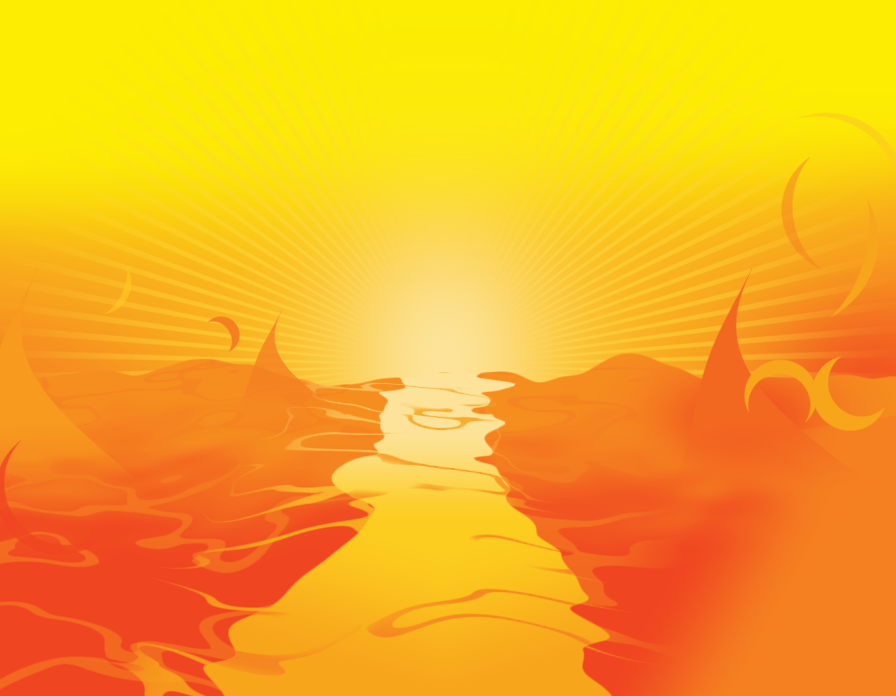
This background is drawn by a Shadertoy shader. Its source:

```glsl
// Blazing sunset: radiating sky over a stylised sea of fire with a golden light path.
#define ASPECT 1.2864
#define SUN vec2(0.638, 0.475)
#define HORIZON 0.452
#define RAY_COUNT 116.0
#define RAY_GAIN 0.55
#define WAVE_ROWS 6.5
#define PATH_RAGGED 0.34
#define TAU 6.2831853

const vec3 YELLOW = vec3(0.99, 0.93, 0.01);
const vec3 GOLD   = vec3(0.99, 0.80, 0.12);
const vec3 AMBER  = vec3(0.97, 0.65, 0.11);
const vec3 ORANGE = vec3(0.96, 0.50, 0.13);
const vec3 RED    = vec3(0.94, 0.27, 0.13);
const vec3 CREAM  = vec3(0.99, 0.89, 0.60);

float hash(vec2 p) {
    vec3 q = fract(p.xyx * 0.1031);
    q += dot(q, q.yzx + 33.33);
    return fract((q.x + q.y) * q.z);
}

float noise(vec2 p) {
    vec2 i = floor(p), f = fract(p);
    f = f * f * (3.0 - 2.0 * f);
    return mix(mix(hash(i), hash(i + vec2(1, 0)), f.x),
               mix(hash(i + vec2(0, 1)), hash(i + vec2(1, 1)), f.x), f.y);
}

float fbm(vec2 p) {
    return 0.65 * noise(p) + 0.35 * noise(p * 2.1 + 7.3);
}

// Soft elliptical spot, one at its centre
float spot(vec2 p, vec2 centre, vec2 size) {
    vec2 q = (p - centre) / size;
    return exp(-dot(q, q));
}

// Antialiased coverage of the region where d is negative
float fill(float d) {
    float w = max(fwidth(d), 1e-4);
    return 1.0 - smoothstep(-w, w, d);
}

// Flame tongue that widens below its tip and melts away at the base
float tongue(vec2 p, vec2 tip, float height, float width) {
    float t = clamp((tip.y - p.y) / height, 0.0, 1.0);
    float lean = 0.12 * height * sin(t * 4.0);
    float edge = abs(p.x - tip.x + lean) - width * pow(t, 2.0);
    float px = 1.0 / iResolution.y;
    return (1.0 - smoothstep(-px, px, edge)) * step(p.y, tip.y) * (1.0 - smoothstep(0.65, 1.0, t));
}

// Arc stroke, tapered at both ends
float curl(vec2 p, vec2 centre, float radius, float start, float span, float width) {
    vec2 q = p - centre;
    float t = mod(atan(q.y, q.x) - start, TAU) / span;
    float d = abs(length(q) - radius) - width * sin(0.5 * TAU * min(t, 1.0));
    float px = 1.0 / iResolution.y;
    return (1.0 - smoothstep(-px, px, d)) * step(t, 1.0);
}

vec3 sky(vec2 p) {
    float side = min(abs(p.x - SUN.x) / 0.64, 1.0);
    float heat = smoothstep(0.0, 1.0, (0.85 + 0.05 * p.x - p.y) / 0.46) * mix(0.55, 1.0, side);
    vec3 col = mix(YELLOW, AMBER, smoothstep(0.0, 0.6, heat));
    col = mix(col, ORANGE, smoothstep(0.5, 1.0, heat));
    col = mix(col, RED, 0.85 * spot(p, vec2(1.24, 0.45), vec2(0.13, 0.10)));
    col = mix(col, GOLD, 0.8 * spot(p, SUN, vec2(0.38, 0.25)));
    // Rays
    vec2 q = p - SUN;
    float r = length(q) + 1e-4;
    float cell = abs(fract(atan(q.y, q.x) * RAY_COUNT / TAU) - 0.5);
    float aa = RAY_COUNT / (TAU * r * iResolution.y);
    float ray = 1.0 - smoothstep(0.16 - aa, 0.16 + aa, cell);
    ray *= smoothstep(0.09, 0.2, r) * (1.0 - smoothstep(0.3, 0.7, r)) * smoothstep(0.1, 0.75, abs(q.x) / r);
    col = mix(col, vec3(0.99, 0.84, 0.22), RAY_GAIN * ray);
    // Sun haze
    return mix(col, CREAM, spot(p, SUN + vec2(0.0, 0.01), vec2(0.16, 0.21)));
}

float crest(float x) {
    float hills = 0.045 * exp(-pow((x - 0.90) / 0.07, 2.0)) + 0.025 * exp(-pow((x - 0.31) / 0.09, 2.0));
    return HORIZON + hills + 0.035 * (fbm(vec2(x * 14.0, 2.0)) - 0.5);
}

vec3 sea(vec2 p) {
    float depth = max(HORIZON + 0.04 - p.y, 0.0);
    // Wave space: rows grow wider towards the viewer
    float row = log(depth + 0.1) * WAVE_ROWS + 0.45 * sin(p.x * 10.0 + p.y * 9.0);
    vec2 wave = vec2((p.x - SUN.x) * mix(10.0, 4.5, smoothstep(0.0, 0.4, depth)), row);
    float swell = fbm(wave), ripple = fbm(wave * vec2(0.8, 1.3) + 19.0);
    // Body colour
    float red = smoothstep(0.0, 1.0, (0.42 - p.y) / 0.26 + 0.5 * (swell - 0.5));
    vec3 col = mix(mix(ORANGE, AMBER, 0.35), RED, red);
    col = mix(col, ORANGE, 0.6 * fill(abs(swell - 0.56) - 0.035) * (1.0 - smoothstep(0.85, 1.0, p.x)));
    col = mix(col, RED, 0.9 * spot(p, vec2(1.07, 0.40), vec2(0.12, 0.07)));
    // Smooth slope in the lower right
    float slope = smoothstep(0.86, 1.06, p.x - 0.55 * p.y);
    col = mix(col, ORANGE, slope * fill(p.y - 0.375 - 0.15 * (p.x - 1.1)));
    // Light path and its loose ribbons
    float halfWidth = 0.05 + 0.55 * depth * smoothstep(-0.1, 0.4, depth);
    float edge = abs(p.x - SUN.x + 0.06 * depth) - halfWidth;
    vec3 light = mix(CREAM, GOLD, smoothstep(0.10, 0.25, depth));
    light = mix(light, AMBER, smoothstep(0.28, 0.50, depth + 0.3 * abs(p.x - SUN.x)));
    float near = 1.0 - smoothstep(0.05, 0.22, edge + 0.15 * step(SUN.x, p.x));
    col = mix(col, mix(light, AMBER, 0.5), 0.85 * near * fill(abs(ripple - 0.5) - 0.03 * near));
    float path = fill(edge + PATH_RAGGED * (swell - 0.5) * (0.3 + depth));
    col = mix(col, light, path);
    float dark = fill(abs(ripple - 0.44) - 0.028) * smoothstep(0.35, 0.55, swell);
    return mix(col, mix(AMBER, ORANGE, smoothstep(0.05, 0.3, depth)), 0.85 * path * dark);
}

void mainImage(out vec4 fragColor, in vec2 fragCoord) {
    vec2 p = fragCoord / iResolution.xy * vec2(ASPECT, 1.0);
    vec3 col = mix(sky(p), sea(p), fill(p.y - crest(p.x)));
    // Flame tongues
    col = mix(col, mix(ORANGE, AMBER, 0.7), tongue(p, vec2(0.055, 0.615), 0.32, 0.13));
    col = mix(col, ORANGE, 0.8 * tongue(p, vec2(0.405, 0.555), 0.16, 0.09));
    col = mix(col, mix(RED, ORANGE, 0.6), tongue(p, vec2(1.08, 0.615), 0.32, 0.15));
    // Curling wisps
    col = mix(col, AMBER, curl(p, vec2(1.120, 0.425), 0.048, -0.7, 4.2, 0.010));
    col = mix(col, AMBER, curl(p, vec2(1.228, 0.442), 0.050, 2.0, 3.7, 0.014));
    col = mix(col, AMBER, curl(p, vec2(1.107, 0.664), 0.147, -0.95, 1.3, 0.008));
    col = mix(col, GOLD, 0.7 * curl(p, vec2(1.180, 0.720), 0.115, -0.4, 2.3, 0.006));
    col = mix(col, ORANGE, 0.5 * curl(p, vec2(1.230, 0.700), 0.100, 2.3, 1.9, 0.008));
    col = mix(col, RED, 0.8 * curl(p, vec2(0.090, 0.300), 0.090, 2.3, 3.4, 0.009));
    col = mix(col, ORANGE, curl(p, vec2(0.312, 0.515), 0.026, -0.9, 3.0, 0.007));
    col = mix(col, GOLD, 0.6 * curl(p, vec2(0.130, 0.600), 0.055, -1.2, 1.5, 0.005));
    fragColor = vec4(col, 1.0);
}
```
